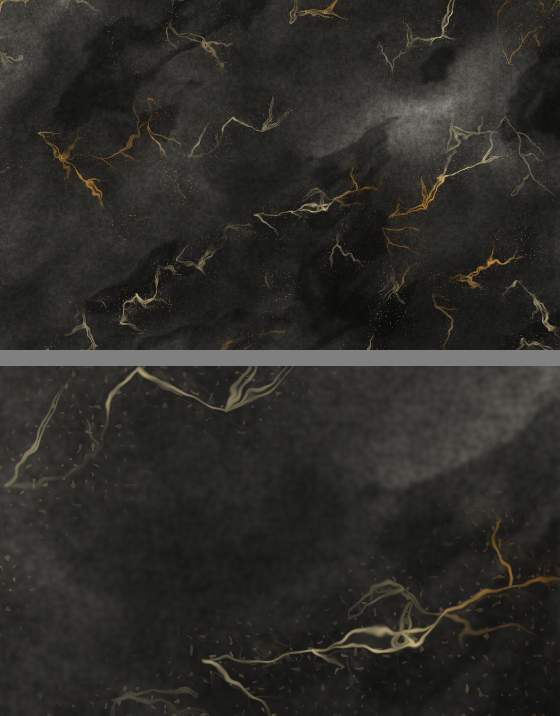
Top, the full canvas; bottom, a detail of the centre.
A Shadertoy shader for this texture:

```glsl
// Black marble: smoky charcoal clouds with ragged dark stains, crossed by
// branching veins of cream and amber. Clouds are warped gradient noise; veins
// are jagged scattered paths bent by noise, with lace and dust around them.

vec2 hash2(vec2 p) {
    vec3 a = fract(p.xyx * vec3(0.1031, 0.1030, 0.0973));
    a += dot(a, a.yzx + 33.33);
    return fract((a.xx + a.yz) * a.zy);
}

float cornerSlope(vec2 cell, vec2 offset) {
    float angle = 6.2832 * hash2(cell).x;
    return dot(vec2(cos(angle), sin(angle)), offset);
}

float gradientNoise(vec2 p) {
    vec2 i = floor(p), f = p - i;
    vec2 u = f * f * f * (f * (f * 6.0 - 15.0) + 10.0);
    vec2 e = vec2(1.0, 0.0);
    float low = mix(cornerSlope(i, f), cornerSlope(i + e, f - e), u.x);
    float high = mix(cornerSlope(i + e.yx, f - e.yx), cornerSlope(i + 1.0, f - 1.0), u.x);
    return mix(low, high, u.y);
}

float fbm(vec2 p) {
    float sum = 0.0, amp = 1.0;
    for (int i = 0; i < 5; i++) {
        sum += amp * gradientNoise(p);
        p = mat2(1.6, 1.2, -1.2, 1.6) * p + 7.3;
        amp *= 0.5;
    }
    return sum;
}

// x: distance to the segment, y: position along it from 0 to 1
vec2 segment(vec2 p, vec2 a, vec2 b) {
    vec2 ab = b - a;
    float h = clamp(dot(p - a, ab) / dot(ab, ab), 0.0, 1.0);
    return vec2(length(p - a - ab * h), h);
}

// x: bright strand, y: translucent ribbon, z: halo
vec3 strand(float dist, float taper, float ribbon, float aa) {
    float width = ribbon * taper;
    float core = 1.0 - smoothstep(0.0004, 0.003 * taper + aa, abs(dist - width));
    float fill = 1.0 - smoothstep(width, width + 0.003 + aa, dist);
    return vec3(core * taper, fill * taper, exp(-38.0 * dist));
}

// One jagged branching vein per grid cell
vec3 veins(vec2 p, float seed, float ribbon, float aa) {
    const float size = 0.34;
    vec2 home = floor(p / size);
    vec3 result = vec3(0.0);
    for (int k = 0; k < 9; k++) {
        vec2 cell = home + vec2(k % 3 - 1, k / 3 - 1);
        vec2 r = hash2(cell + seed), s = hash2(cell + seed + 36.0);
        if (s.x < 0.2) continue;
        vec2 centre = (cell + 0.5 + 0.6 * (r - 0.5)) * size;
        float angle = s.y > 0.72 ? -1.4 + 0.6 * r.x : 0.25 + 0.75 * r.y;
        vec2 along = vec2(cos(angle), sin(angle));
        float reach = mix(0.09, 0.2, r.x);
        vec2 joint = centre - along * reach;
        vec3 vein = vec3(0.0);
        for (int j = 0; j < 4; j++) {
            vec2 b = hash2(cell * 3.0 + float(j) * 19.0 + seed);
            vec2 next = centre + along * reach * (0.5 * float(j) - 0.5);
            next += vec2(-along.y, along.x) * 0.08 * (b.y - 0.5);
            vec2 seg = segment(p, joint, next);
            float taper = 1.0 - 0.6 * abs(0.5 * (float(j) + seg.y) - 1.0);
            vein = max(vein, strand(seg.x, taper, ribbon, aa));
            float turn = angle + (b.x > 0.5 ? 1.0 : -1.0) * mix(0.5, 1.3, b.y);
            vec2 tip = joint + vec2(cos(turn), sin(turn)) * mix(0.03, 0.1, fract(b.x * 7.0));
            seg = segment(p, joint, tip);
            vein = max(vein, strand(seg.x, 0.85 - 0.5 * seg.y, 0.7 * ribbon, aa));
            joint = next;
        }
        result = max(result, vein * mix(0.5, 1.05, s.x));
    }
    return result;
}

void mainImage(out vec4 fragColor, in vec2 fragCoord) {
    vec2 p = fragCoord / iResolution.y;
    float aa = 0.8 / iResolution.y;

    // Smoky clouds drawn out along the diagonal
    vec2 diagonal = vec2(dot(p, vec2(0.8, 0.6)), dot(p, vec2(-0.6, 0.8)));
    vec2 drift = vec2(fbm(p * 2.0 + 3.0), fbm(p * 2.0 + 31.0));
    float mottle = fbm(p * 15.0 + 50.0);
    float cloud = fbm(diagonal * vec2(1.5, 2.4) + 0.3 * drift + 9.0) + 0.16 * mottle;
    vec2 fromGlow = p - vec2(1.1, 0.62);
    cloud += 0.25 * exp(-6.0 * dot(fromGlow, fromGlow));
    float tone = 0.16 * exp(1.15 * cloud);

    // Ragged stains, darker on one side and fading on the other
    float stain = fbm(diagonal * vec2(1.7, 3.6) + 0.3 * drift + 60.0) + 0.14 * mottle;
    tone *= 1.0 - 0.38 * smoothstep(0.12, 0.27, stain) * (1.0 - smoothstep(0.28, 0.65, stain));

    // Stone grain
    tone *= 1.0 + 0.2 * gradientNoise(p * 65.0) + 0.22 * gradientNoise(p * 140.0);
    vec3 color = max(tone, 0.05) * vec3(1.0, 0.985, 0.92);

    // Two layers of veins bent by noise and broken up along their length
    vec2 bent = p + 0.04 * vec2(fbm(p * 6.0 + 13.0), fbm(p * 6.0 + 71.0));
    bent += 0.007 * vec2(gradientNoise(p * 42.0 + 5.0), gradientNoise(p * 42.0 + 81.0));
    float ribbon = max(0.0, 0.026 * gradientNoise(p * 8.0 + 40.0));
    vec3 vein = max(veins(bent, 11.0, ribbon, aa), 0.85 * veins(bent + 0.17, 83.0, ribbon, aa));
    float presence = smoothstep(-0.3, 0.12, gradientNoise(p * 7.0 + 90.0));

    // Lace and dust gather close to the veins
    float lace = 1.0 - smoothstep(0.0, 0.1, abs(fbm(bent * 26.0)));
    float dust = smoothstep(0.3, 0.46, gradientNoise(p * 160.0));
    float gilt = vein.x * (0.9 + 0.8 * gradientNoise(p * 50.0));
    gilt = max(gilt, vein.y * (0.08 + 0.4 * lace));
    gilt = max(gilt, vein.z * vein.z * 0.26 * lace);
    gilt = max(gilt * presence, vein.z * 0.42 * dust);

    float warmth = smoothstep(-0.05, 0.3, gradientNoise(p * 2.2 + 21.0) + 0.15 * (p.x - 0.8));
    vec3 gold = mix(vec3(0.78, 0.71, 0.51), vec3(0.74, 0.49, 0.15), warmth);
    color = mix(color, gold, clamp(gilt, 0.0, 1.0));
    fragColor = vec4(color, 1.0);
}
```
